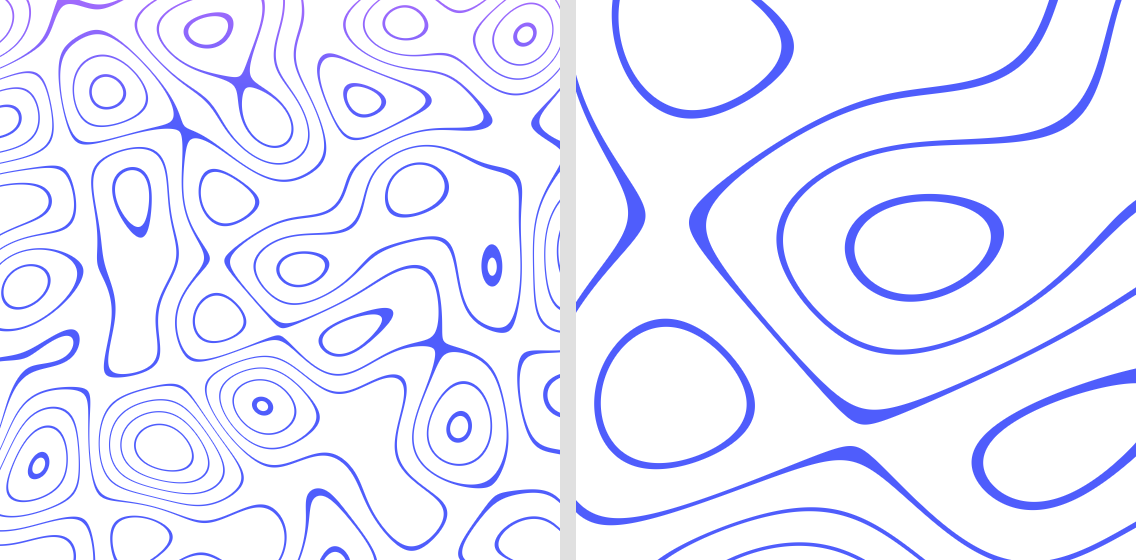
Left, the full canvas; right, a detail of the centre.
Reproduce this pattern procedurally as a WebGL 1 fragment shader.

```glsl
precision highp float;
uniform vec2 u_resolution;

#define WAVE_COUNT 20
#define WAVE_MIN 14.0      // lowest wavenumber, radians per canvas
#define WAVE_MAX 29.0      // highest wavenumber
#define LEVEL_DENSITY 1.37 // contours per unit of height
#define LINE_SHARE 0.105   // part of each height step that is inked
#define SEED 4.0
#define PAPER vec3(1.0)
#define INK_BLUE vec3(0.31, 0.365, 0.99)
#define INK_VIOLET vec3(0.64, 0.42, 0.99)

const float TAU = 6.2831853;
const float GOLDEN_ANGLE = 2.3999632;

float hash(float n) {
    return fract(sin(n * 12.9898 + SEED * 78.233) * 43758.547);
}

// Smooth isotropic terrain from random plane waves: xy = slope, z = height.
vec3 terrain(vec2 p) {
    vec3 sum = vec3(0.0);
    for (int i = 0; i < WAVE_COUNT; i++) {
        float id = float(i) + 1.0;
        float angle = id * GOLDEN_ANGLE + 0.3 * hash(id + 61.0);
        float wavenumber = mix(WAVE_MIN, WAVE_MAX, hash(id));
        vec2 k = wavenumber * vec2(cos(angle), sin(angle));
        float phase = dot(k, p) + TAU * hash(id + 31.0);
        sum += vec3(-k * sin(phase), cos(phase));
    }
    return sum * sqrt(2.0 / float(WAVE_COUNT));
}

// Signed distance to the nearest contour band; bands swell where it is flat.
float contourDistance(vec2 p) {
    vec3 t = terrain(p) * LEVEL_DENSITY;
    float offset = abs(fract(t.z) - 0.5);
    return (offset - 0.5 * LINE_SHARE) / max(length(t.xy), 0.001);
}

void main() {
    vec2 p = gl_FragCoord.xy / u_resolution.y;

    // One-pixel edge coverage
    float coverage = clamp(0.5 - contourDistance(p) * u_resolution.y, 0.0, 1.0);

    // Ink turns violet towards the top
    vec3 ink = mix(INK_BLUE, INK_VIOLET, smoothstep(0.74, 1.04, p.y));
    gl_FragColor = vec4(mix(PAPER, ink, coverage), 1.0);
}
```
